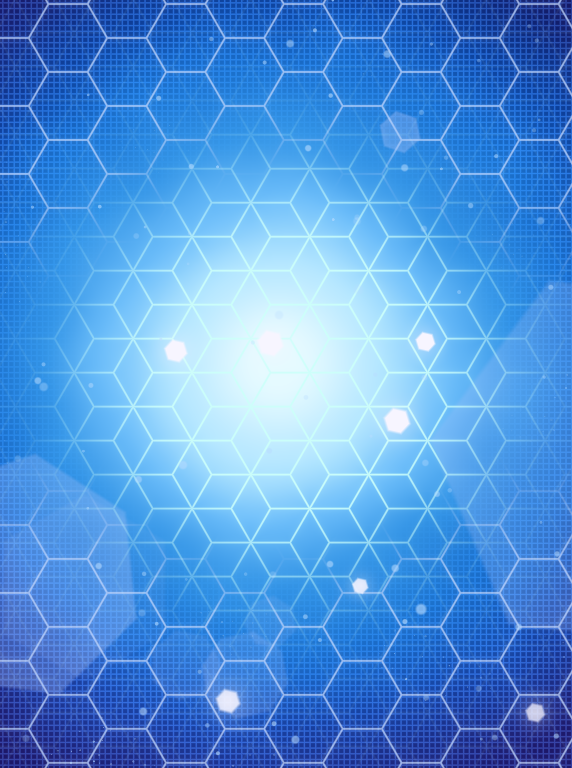
Give the GLSL for this background, as a WebGL 1 fragment shader.

```glsl
precision highp float;

uniform vec2 u_resolution;

const float HEX_RADIUS = 0.0511;
const vec3 LAVENDER = vec3(0.67, 0.76, 0.98);
const vec3 LIGHT_WHITE = vec3(0.97, 0.96, 1.0);

vec2 hash2(vec2 p) {
    vec2 q = vec2(dot(p, vec2(127.1, 311.7)), dot(p, vec2(269.5, 183.3)));
    return fract(sin(q) * 43758.5);
}

float corner(vec2 cell, vec2 f, vec2 offset) {
    return dot(hash2(cell + offset) * 2.0 - 1.0, f - offset);
}

float gradientNoise(vec2 p) {
    vec2 i = floor(p);
    vec2 f = fract(p);
    vec2 u = f * f * (3.0 - 2.0 * f);
    float low = mix(corner(i, f, vec2(0.0)), corner(i, f, vec2(1.0, 0.0)), u.x);
    float high = mix(corner(i, f, vec2(0.0, 1.0)), corner(i, f, vec2(1.0)), u.x);
    return mix(low, high, u.y);
}

// Distance to the nearest edge of a flat-topped honeycomb
float hexEdge(vec2 p, float radius) {
    vec2 period = radius * vec2(3.0, 1.73205);
    vec2 a = mod(p + 0.5 * period, period) - 0.5 * period;
    vec2 b = mod(p, period) - 0.5 * period;
    vec2 g = abs(dot(a, a) < dot(b, b) ? a : b);
    return 0.5 * period.y - max(g.y, dot(g, vec2(0.866, 0.5)));
}

float glowLine(float d, float px) {
    float core = 1.0 - smoothstep(0.0009 - 0.5 * px, 0.0009 + px, d);
    return core + 0.16 * exp(-d / 0.004);
}

// Radial distance measured along the normals of a regular polygon
float polygonDistance(vec2 p, float sides, float angle) {
    float a = atan(p.y, p.x) - angle;
    float wedge = 6.28319 / sides;
    return cos(floor(0.5 + a / wedge) * wedge - a) * length(p);
}

float flare(vec2 p, float size, float sides, float angle, float blur) {
    float d = polygonDistance(p, sides, angle) - size;
    float fill = 1.0 - smoothstep(-blur, blur, d);
    return fill * (0.8 + 0.2 * smoothstep(-0.4 * size, 0.0, d));
}

float brightLight(vec2 p, float size) {
    float d = polygonDistance(p, 6.0, 0.3);
    float body = 1.0 - smoothstep(0.75 * size, 1.1 * size, d);
    return 0.85 * body + 0.3 * exp(-dot(p, p) / (3.0 * size * size));
}

// One jittered light in some of the cells
float scatter(vec2 p, float cell, float size, float density, float seed) {
    vec2 id = floor(p / cell);
    vec2 jitter = hash2(id + seed);
    vec2 traits = hash2(id + seed + 17.3);
    float radius = size * mix(0.4, 1.0, traits.x * traits.x);
    float d = length(p - (id + 0.2 + 0.6 * jitter) * cell);
    float disc = 1.0 - smoothstep(0.6 * radius, 1.15 * radius, d);
    return disc * step(traits.y, density) * mix(0.35, 0.9, jitter.x);
}

vec3 glowGradient(float r) {
    vec3 c = mix(vec3(0.90, 0.98, 1.0), vec3(0.70, 0.90, 1.0), smoothstep(0.02, 0.15, r));
    c = mix(c, vec3(0.42, 0.74, 0.98), smoothstep(0.12, 0.23, r));
    c = mix(c, vec3(0.20, 0.58, 0.90), smoothstep(0.20, 0.31, r));
    c = mix(c, vec3(0.10, 0.43, 0.79), smoothstep(0.28, 0.40, r));
    c = mix(c, vec3(0.05, 0.26, 0.62), smoothstep(0.37, 0.49, r));
    return mix(c, vec3(0.04, 0.09, 0.38), smoothstep(0.45, 0.62, r));
}

void main() {
    vec2 p = gl_FragCoord.xy / u_resolution.y;
    float px = 1.0 / u_resolution.y;
    vec2 fromGlow = p - vec2(0.362, 0.528);
    float r = length(fromGlow);

    // Radial glow with soft mottling
    float clouds = gradientNoise(p * 5.0) + 0.5 * gradientNoise(p * 11.0);
    vec3 color = glowGradient(r + 0.035 * clouds * smoothstep(0.05, 0.3, r));
    color += vec3(0.07, 0.0, 0.03) * smoothstep(0.4, 0.65, length(p - vec2(0.4, 0.6)));

    // Fine mesh toward the dark corners
    vec2 mesh = abs(fract(p * 135.0) - 0.5) / 135.0;
    float meshLine = 1.0 - smoothstep(0.0, 0.0006 + px, min(mesh.x, mesh.y));
    color += vec3(0.10, 0.17, 0.24) * meshLine * smoothstep(0.25, 0.5, r);

    // Large translucent flares
    float haze = 0.30 * flare(p - vec2(0.026, 0.249), 0.145, 7.0, 0.1, 0.003);
    haze += 0.08 * flare(p - vec2(0.110, 0.235), 0.105, 6.0, 0.0, 0.003);
    haze += 0.25 * flare(p - vec2(0.818, 0.396), 0.225, 6.0, 2.5, 0.004);
    haze += 0.20 * flare(p - vec2(0.319, 0.121), 0.053, 8.0, 0.2, 0.003);
    haze += 0.15 * flare(p - vec2(0.241, 0.134), 0.042, 7.0, 0.5, 0.003);
    haze += 0.14 * flare(p - vec2(0.352, 0.190), 0.031, 7.0, 0.1, 0.003);
    haze += 0.38 * flare(p - vec2(0.521, 0.828), 0.024, 6.0, 0.2, 0.002);
    color = mix(color, LAVENDER, haze);

    // Outer honeycombs above and below the glow
    float outer = smoothstep(0.23, 0.36, r);
    float upper = glowLine(hexEdge(p - vec2(0.0885, 0.9505), HEX_RADIUS), px);
    float lower = glowLine(hexEdge(p - vec2(0.0885, 0.2280), HEX_RADIUS), px);
    upper *= smoothstep(0.60, 0.78, p.y);
    lower *= 1.0 - smoothstep(0.25, 0.42, p.y);
    color = mix(color, vec3(0.76, 0.84, 0.99), min(0.65 * outer * (upper + lower), 1.0));

    // Two offset honeycombs form the central rhombs
    vec2 star = p - vec2(0.4033, 0.6033);
    vec2 shift = vec2(HEX_RADIUS, 0.0);
    float rhomb = min(hexEdge(star + shift, HEX_RADIUS), hexEdge(star - shift, HEX_RADIUS));
    float inner = 1.0 - smoothstep(0.14, 0.37, length(p - vec2(0.385, 0.505)));
    color = mix(color, vec3(0.80, 1.0, 0.98), min(glowLine(rhomb, px) * (0.75 * inner + 0.06), 1.0));

    // Scattered lights and clustered dust
    float lights = 0.0;
    for (int i = 0; i < 3; i++) {
        float layer = float(i);
        lights += scatter(p, 0.075 + 0.035 * layer, 0.005 + 0.002 * layer, 0.4, 5.0 + 31.0 * layer);
    }
    float cluster = smoothstep(0.1, 0.35, gradientNoise(p * 6.0 + 3.7)) * smoothstep(0.25, 0.45, r);
    lights += cluster * scatter(p, 0.014, 0.0018, 0.5, 71.0);
    color = mix(color, vec3(0.72, 0.86, 1.0), min(0.7 * lights, 0.8));

    // Brightest lights
    float bright = brightLight(p - vec2(0.352, 0.553), 0.016);
    bright += brightLight(p - vec2(0.229, 0.543), 0.014);
    bright += brightLight(p - vec2(0.517, 0.452), 0.016);
    bright += brightLight(p - vec2(0.554, 0.555), 0.012);
    bright += 0.8 * brightLight(p - vec2(0.297, 0.087), 0.015);
    bright += 0.8 * brightLight(p - vec2(0.469, 0.237), 0.010);
    bright += 0.7 * brightLight(p - vec2(0.697, 0.072), 0.012);
    color = mix(color, LIGHT_WHITE, min(bright, 1.0));

    gl_FragColor = vec4(clamp(color, 0.0, 1.0), 1.0);
}
```
